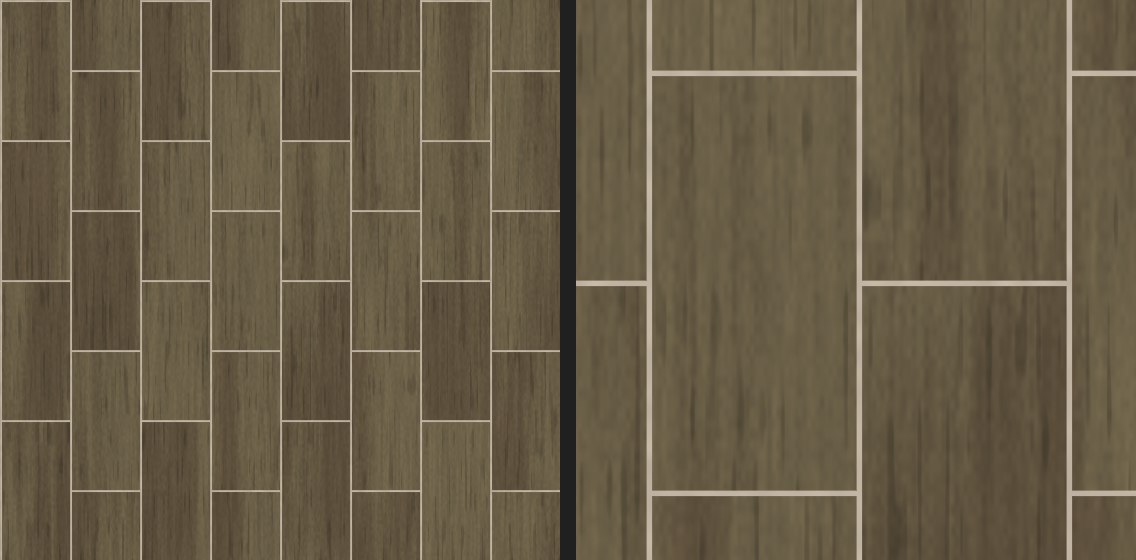
Left, the full canvas; right, a detail of the centre.
A Shadertoy shader for this texture:

```glsl
// Brown wood-grain tiles, eight columns by four rows, every other column
// dropped half a tile, with thin pale grout. The grain is value noise
// stretched along each tile and shifted by a hash of the tile's index.

float hash(vec2 cell) {
    uvec2 q = uvec2(ivec2(cell)) * uvec2(1597334673u, 3812015801u);
    uint n = (q.x ^ q.y) * 1597334673u;
    n = (n ^ (n >> 15)) * 2246822519u;
    n ^= n >> 13;
    return float(n >> 8) / 16777216.0;
}

float noise(vec2 p) {
    vec2 i = floor(p), f = fract(p);
    f = f * f * (3.0 - 2.0 * f);
    return mix(mix(hash(i), hash(i + vec2(1, 0)), f.x),
               mix(hash(i + vec2(0, 1)), hash(i + vec2(1, 1)), f.x), f.y);
}

// Wood colour at p, where one unit is the width of a tile
vec3 wood(vec2 p) {
    float bands = noise(p * vec2(2.8, 0.2));
    float streaks = noise(p * vec2(13.0, 0.4) + 31.0);
    float fibres = noise(p * vec2(36.0, 1.6) + 67.0);
    float flecks = noise(p * vec2(48.0, 20.0) + 113.0);

    // Broad bands drift between brown and olive
    float tone = 0.7 * bands + 0.24 * streaks + 0.06 * flecks;
    vec3 color = mix(vec3(0.366, 0.315, 0.237), vec3(0.412, 0.369, 0.275),
                     smoothstep(0.32, 0.7, tone));

    // Overall shading, then fine fibres with sparse dark pores
    color *= 1.0 + 0.06 * (bands - 0.5) + 0.05 * (streaks - 0.5);
    color *= 1.0 + 0.12 * (fibres - 0.5) + 0.08 * (flecks - 0.5);
    float pores = noise(p * vec2(30.0, 2.2) + 151.0);
    return color * (1.0 - 0.15 * smoothstep(0.72, 0.95, pores));
}

void mainImage(out vec4 fragColor, in vec2 fragCoord) {
    vec2 uv = fragCoord / iResolution.xy;
    float pixel = 1.0 / min(iResolution.x, iResolution.y);

    // Staggered tile grid, counted from the top left
    vec2 grid = (vec2(uv.x, 1.0 - uv.y) - 0.002) * vec2(8.0, 4.0);
    float column = floor(grid.x);
    grid.y -= 0.5 * mod(column, 2.0);
    vec2 tile = mod(floor(grid), vec2(8.0, 4.0));
    vec2 local = fract(grid);

    vec2 shift = 90.0 * vec2(hash(tile + 7.0), hash(tile + 41.0));
    vec3 color = wood(local * vec2(1.0, 2.0) + shift);
    color *= 0.975 + 0.05 * hash(tile + 83.0);

    // Grout, measured in canvas units from the nearest tile edge
    vec2 edge = min(local, 1.0 - local) / vec2(8.0, 4.0);
    float gap = min(edge.x, edge.y);
    float grout = 1.0 - smoothstep(-0.65 * pixel, 0.65 * pixel, gap - 0.00165);
    vec3 groutColor = vec3(0.755, 0.705, 0.64) * (0.96 + 0.08 * noise(uv * 90.0));

    fragColor = vec4(mix(color, groutColor, grout), 1.0);
}
```
